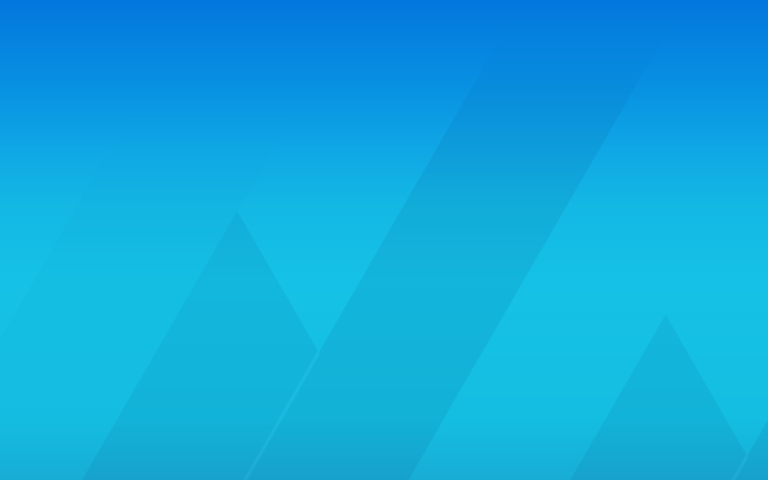
Reproduce this background procedurally as a WebGL 1 fragment shader.

```glsl
precision highp float;

uniform vec2 u_resolution;

const float ASPECT = 1.6;
const float SLANT = 0.577;        // horizontal run per unit of rise
const float STRIP_WIDTH = 0.34;
const float FIRST_PEAK = 0.171;   // slanted coordinate of the first peak
const float GROUP_STEP = 1.017;
const float FIRST_RIDGE = 0.8175; // falling side of the first peak
const float RIDGE_STEP = 0.768;
const float EDGE_SOFTNESS = 0.0025;
const float FAINT_STRENGTH = 0.28;
const float RIM_WIDTH = 0.004;
const float RIM_STRENGTH = 0.035;

const vec3 FLOOR_BLUE = vec3(0.095, 0.675, 0.835);
const vec3 LOW_CYAN = vec3(0.078, 0.745, 0.882);
const vec3 BRIGHT_CYAN = vec3(0.082, 0.758, 0.902);
const vec3 MID_CYAN = vec3(0.075, 0.722, 0.892);
const vec3 SKY_BLUE = vec3(0.060, 0.655, 0.898);
const vec3 UPPER_BLUE = vec3(0.030, 0.568, 0.885);
const vec3 TOP_BLUE = vec3(0.008, 0.465, 0.868);
const vec3 SHADE = vec3(0.92, 0.935, 0.955);

float ramp(float low, float high, float value) {
  return clamp((value - low) / (high - low), 0.0, 1.0);
}

vec3 skyGradient(float y) {
  vec3 color = mix(FLOOR_BLUE, LOW_CYAN, ramp(0.0, 0.13, y));
  color = mix(color, BRIGHT_CYAN, ramp(0.13, 0.42, y));
  color = mix(color, MID_CYAN, ramp(0.42, 0.57, y));
  color = mix(color, SKY_BLUE, ramp(0.57, 0.69, y));
  color = mix(color, UPPER_BLUE, ramp(0.69, 0.82, y));
  return mix(color, TOP_BLUE, ramp(0.82, 1.0, y));
}

// Antialiased step at zero
float cover(float d) {
  float soft = max(EDGE_SOFTNESS, 0.75 / u_resolution.y);
  return smoothstep(-soft, soft, d);
}

float strip(float s, float left) {
  return cover(s - left) * cover(left + STRIP_WIDTH - s);
}

void main() {
  vec2 p = gl_FragCoord.xy / u_resolution * vec2(ASPECT, 1.0);
  float rising = p.x - SLANT * p.y;
  float falling = p.x + SLANT * p.y;
  float topFade = 1.0 - smoothstep(0.68, 0.97, p.y);

  // Faint strip at the left
  float faintFade = smoothstep(0.0, 0.45, p.y) * (1.0 - smoothstep(0.5, 0.78, p.y));
  float shade = FAINT_STRENGTH * faintFade * strip(rising, FIRST_PEAK - STRIP_WIDTH);
  float rim = 0.0;

  // Each group is a clipped peak beside a full diagonal band
  for (int i = 0; i < 2; i++) {
    float group = float(i);
    float peakLeft = FIRST_PEAK + GROUP_STEP * group;
    float bandLeft = peakLeft + STRIP_WIDTH;
    float ridge = FIRST_RIDGE + RIDGE_STEP * group;

    float peak = strip(rising, peakLeft) * cover(ridge - falling);
    float band = strip(rising, bandLeft) * topFade;
    shade += peak * 0.9 + band;

    // Light seam where the peak meets the band
    float seam = (rising - bandLeft) / RIM_WIDTH;
    rim += exp(-seam * seam) * cover(ridge - falling);
  }

  vec3 color = skyGradient(p.y);
  color *= mix(vec3(1.0), SHADE, min(shade, 1.0));
  color += RIM_STRENGTH * rim;
  gl_FragColor = vec4(color, 1.0);
}
```
